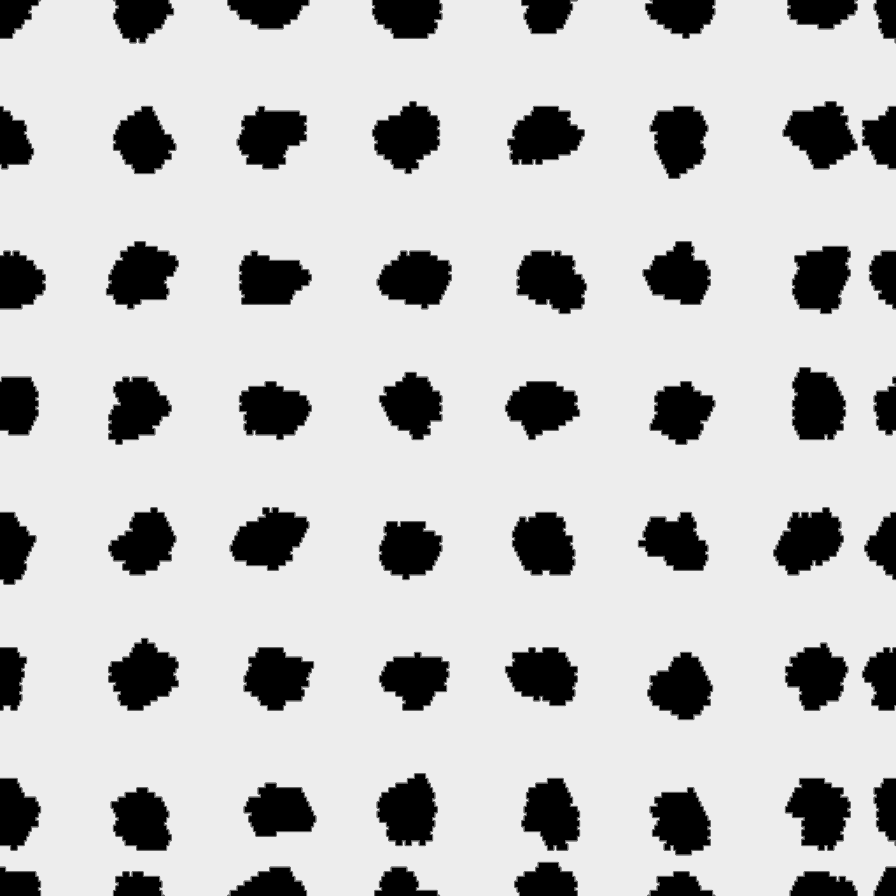
Give the GLSL for this pattern, as a WebGL 2 fragment shader.

```glsl
#version 300 es
precision highp float;
// Seven by seven uneven ink blots on a pale ground, wrapping at the canvas edges.
// Each blot is a wobbly polar outline sampled on a staggered grid of small cells,
// which gives it a toothed edge, finished with a thin grey rim.

uniform vec2 u_resolution;
out vec4 fragColor;

const float CELLS = 192.0;

float hash(vec2 p) {
  vec3 q = fract(vec3(p.xyx) * 0.1031);
  q += dot(q, q.yzx + 33.33);
  return fract((q.x + q.y) * q.z);
}

// Signed distance to the outline of the nearest blot, negative inside
float blotDistance(vec2 p) {
  // The short gap at the far edges belongs to the wrapped first row and column
  p -= step(0.955, p);
  vec2 id = round((p - 0.005) / 0.151);
  vec2 seed = id * 7.3 + 11.0;
  vec2 jitter = vec2(hash(seed), hash(seed + 3.7)) - 0.5;
  vec2 offset = p - 0.005 - id * 0.151 - jitter * 0.014;

  float angle = atan(offset.y, offset.x);
  float outline = 1.0;
  for (int k = 2; k <= 6; k++) {
    float lobes = float(k);
    float phase = 6.2832 * hash(seed + lobes * 5.1);
    float strength = mix(0.08, 0.36, hash(seed + lobes * 9.7)) / lobes;
    outline += strength * cos(lobes * angle + phase);
  }
  float radius = 0.0325 * mix(0.96, 1.04, hash(seed + 61.0));
  return length(offset) - radius * outline;
}

// Distance to the closest inked cell, in canvas units
float inkDistance(vec2 p) {
  vec2 grid = p * CELLS;
  float nearest = 2.0;
  for (int j = -1; j <= 1; j++) {
    float row = floor(grid.y) + float(j);
    float stagger = 0.5 * mod(row, 2.0);
    for (int i = -1; i <= 1; i++) {
      float column = floor(grid.x - stagger) + float(i);
      vec2 center = vec2(column + stagger, row) + 0.5;
      float roughness = (hash(vec2(column, row) + 40.0) - 0.5) * 0.005;
      if (blotDistance(center / CELLS) + roughness < 0.0) {
        vec2 outside = max(abs(grid - center) - 0.5, 0.0);
        nearest = min(nearest, length(outside));
      }
    }
  }
  return nearest / CELLS;
}

void main() {
  vec2 uv = gl_FragCoord.xy / u_resolution;
  float pixel = 1.0 / min(u_resolution.x, u_resolution.y);
  float d = inkDistance(vec2(uv.x, 1.0 - uv.y));

  vec3 ink = vec3(0.0);
  vec3 rim = vec3(0.4);
  vec3 ground = vec3(0.93);
  vec3 color = mix(ink, rim, smoothstep(0.0, 0.6 * pixel, d));
  color = mix(color, ground, smoothstep(-0.5 * pixel, 0.5 * pixel, d - 0.0018));
  fragColor = vec4(color, 1.0);
}
```
